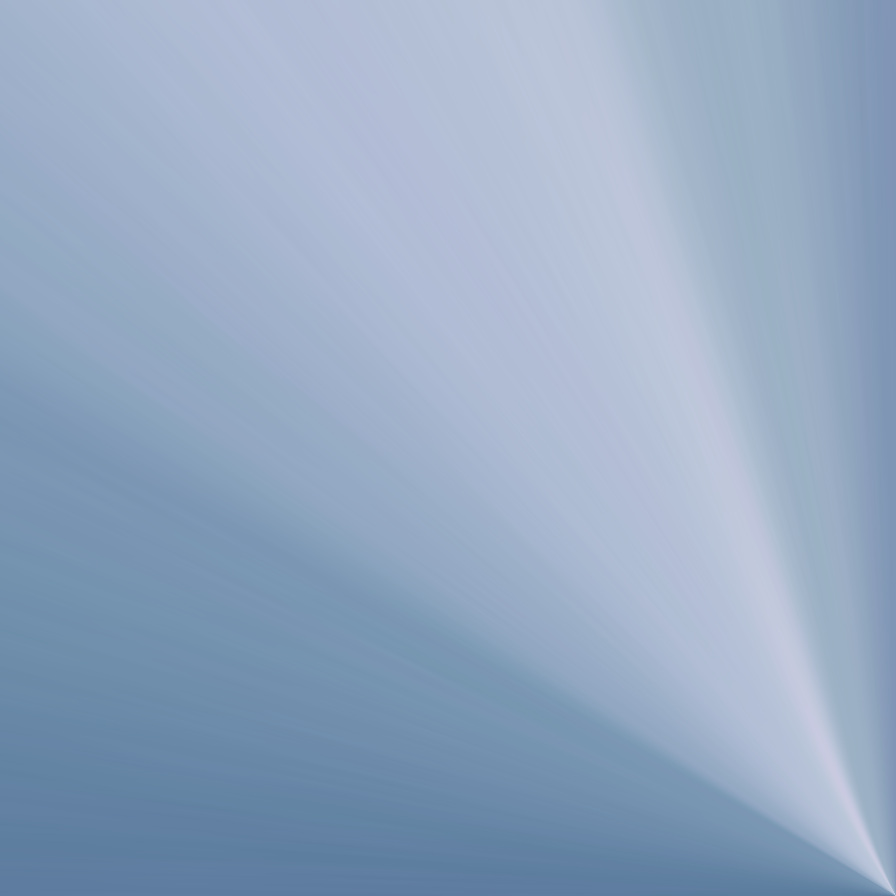
Write a Shadertoy shader that draws this background.

```glsl
// Soft blue-grey light fan spreading from the lower right corner.
// Colour is a chain of blends over the angle around that corner; the bright
// ray bends with distance, and stretched value noise adds faint streaks.

float hash(vec2 p) {
    vec3 q = fract(p.xyx * vec3(0.1031, 0.1030, 0.0973));
    q += dot(q, q.yzx + 33.33);
    return fract((q.x + q.y) * q.z);
}

float valueNoise(vec2 p) {
    vec2 cell = floor(p), f = fract(p);
    f = f * f * (3.0 - 2.0 * f);
    return mix(mix(hash(cell), hash(cell + vec2(1, 0)), f.x),
               mix(hash(cell + vec2(0, 1)), hash(cell + vec2(1, 1)), f.x), f.y);
}

// Colour of the fan: angle 0 points left, half pi points up
vec3 fanColor(float angle, float radius) {
    float edge = mix(0.035, 0.07, smoothstep(0.0, 1.0, radius));
    vec3 color = mix(vec3(0.36, 0.485, 0.62), vec3(0.475, 0.59, 0.70),
                     smoothstep(-0.05, 0.5, angle));
    color = mix(color, vec3(0.57, 0.655, 0.76),
                smoothstep(0.55 - edge, 0.55 + edge, angle));
    color = mix(color, vec3(0.69, 0.738, 0.833), smoothstep(0.58, 0.95, angle));
    color = mix(color, vec3(0.71, 0.762, 0.84), smoothstep(0.95, 1.15, angle));
    color = mix(color, vec3(0.61, 0.69, 0.77), smoothstep(1.2, 1.35, angle));
    return mix(color, vec3(0.50, 0.585, 0.71), smoothstep(1.39, 1.58, angle));
}

void mainImage(out vec4 fragColor, in vec2 fragCoord) {
    vec2 uv = fragCoord / iResolution.xy;
    vec2 fromCorner = vec2(1.0 - uv.x, uv.y);
    float radius = length(fromCorner);
    float angle = atan(fromCorner.y, fromCorner.x);

    // Bend the upper part of the fan towards the corner
    float bent = angle + 0.2 * exp(-5.0 * radius)
               * smoothstep(0.6, 1.1, angle) * smoothstep(1.57, 1.2, angle);
    vec3 color = fanColor(bent, radius);

    // Brighter beam near the corner
    float beam = smoothstep(0.52, 0.75, bent) * smoothstep(1.38, 1.2, bent);
    color = mix(color, vec3(0.76, 0.80, 0.87), 0.6 * beam * exp(-5.0 * radius));

    // Lavender ray that fades with distance
    float ray = exp(-pow((bent - 1.2) / 0.065, 2.0));
    color = mix(color, vec3(0.80, 0.80, 0.885), ray * exp(-1.6 * radius));

    // Broad tint bands and fine streaks along the rays
    float tint = valueNoise(vec2(angle * 28.0, radius * 2.0)) - 0.5;
    float streak = valueNoise(vec2(angle * 110.0, radius * 5.0 + 7.0))
                 + 0.6 * valueNoise(vec2(angle * 300.0, radius * 9.0 + 31.0)) - 0.8;
    color += tint * vec3(0.014, -0.006, 0.010) + 0.009 * streak * smoothstep(0.0, 0.5, radius);

    fragColor = vec4(color, 1.0);
}
```
